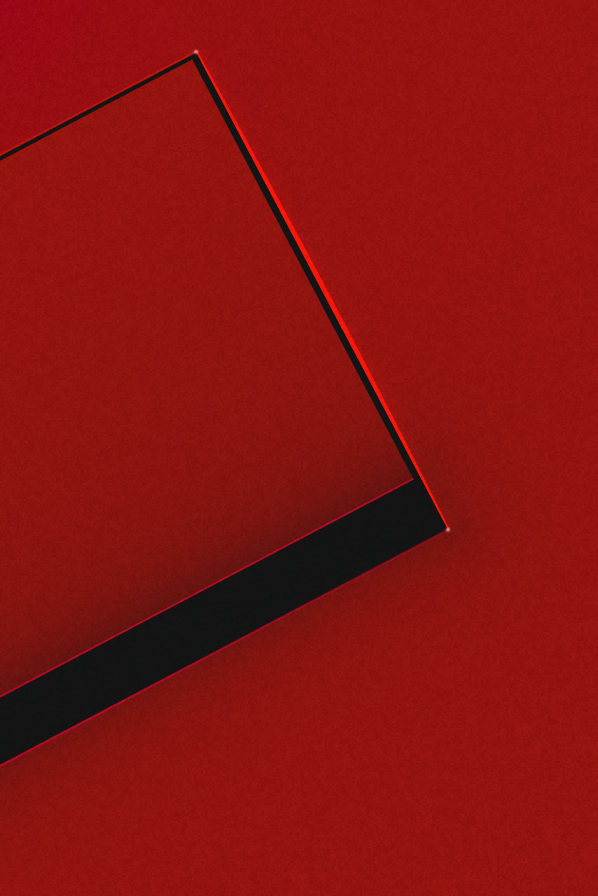
Give the GLSL for this background, as a Shadertoy shader.

```glsl
// Layout, in canvas heights
const vec2 CORNER = vec2(0.5000, 0.4089);    // lower right corner of the frame
const vec2 AXIS = vec2(-0.8845, -0.4665);    // direction of the lower edge
const float FRAME_LENGTH = 0.6029;
const float BAND_HEIGHT = 0.0683;
const float SIDE_WIDTH = 0.0077;
const float TOP_WIDTH = 0.0056;
const float SHADOW_REACH = 0.050;
const float SHADOW_DEPTH = 0.36;
const float GRAIN_CELLS = 512.0;
const float GRAIN_AMOUNT = 0.045;

// Palette
const vec3 WALL = vec3(0.585, 0.078, 0.058);
const vec3 PANEL = vec3(0.558, 0.078, 0.060);
const vec3 CRIMSON = vec3(0.610, 0.025, 0.090);
const vec3 SHADE = vec3(0.090, 0.080, 0.075);
const vec3 INK = vec3(0.078, 0.078, 0.078);
const vec3 HOT_RED = vec3(0.930, 0.090, 0.040);
const vec3 PINK_RED = vec3(0.760, 0.040, 0.150);
const vec3 SPARK = vec3(1.000, 0.680, 0.640);

float hash(vec2 cell) {
    vec3 q = fract(vec3(cell.xyx) * 0.1031);
    q += dot(q, q.yzx + 33.33);
    return fract((q.x + q.y) * q.z);
}

float valueNoise(vec2 p) {
    vec2 cell = floor(p);
    vec2 f = fract(p);
    f = f * f * (3.0 - 2.0 * f);
    float low = mix(hash(cell), hash(cell + vec2(1.0, 0.0)), f.x);
    float high = mix(hash(cell + vec2(0.0, 1.0)), hash(cell + 1.0), f.x);
    return mix(low, high, f.y);
}

// Antialiased coverage where the value is positive
float coverage(float inside, float pixel) {
    return clamp(0.5 + inside / pixel, 0.0, 1.0);
}

float stroke(float d, float halfWidth, float pixel) {
    return coverage(halfWidth - abs(d), pixel);
}

void mainImage(out vec4 fragColor, in vec2 fragCoord) {
    float pixel = 1.0 / iResolution.y;
    vec2 p = fragCoord * pixel;

    // Frame space: x runs left from the side edge, y up from the lower edge
    vec2 offset = p - CORNER;
    vec2 q = vec2(dot(offset, AXIS), dot(offset, vec2(AXIS.y, -AXIS.x)));
    float outer = min(q.x, min(q.y, FRAME_LENGTH - q.y));
    float inner = min(q.x - SIDE_WIDTH,
                      min(q.y - BAND_HEIGHT, FRAME_LENGTH - TOP_WIDTH - q.y));
    float outerMask = coverage(outer, pixel);
    float innerMask = coverage(inner, pixel);

    // Wall and panel, with a crimson tint in the upper left
    vec3 wall = mix(WALL, CRIMSON, exp(-5.0 * length(p - vec2(0.0, 1.0))));
    vec3 panel = mix(PANEL, WALL, smoothstep(0.15, 0.55, q.y));
    vec3 color = mix(wall, panel, innerMask);

    // Soft shadow around the lower band
    vec2 beyond = vec2(max(-q.x, 0.0), max(max(-q.y, q.y - BAND_HEIGHT), 0.0));
    float shadow = exp(-length(beyond) / SHADOW_REACH);
    shadow *= mix(0.7, 1.0, innerMask);
    color = mix(color, SHADE, SHADOW_DEPTH * shadow);

    // Dark frame
    color = mix(color, INK, outerMask * (1.0 - innerMask));

    // Lit side edge, widest along its middle
    float along = clamp(q.y / FRAME_LENGTH, 0.0, 1.0);
    float sideHalf = 0.0009 + 0.0018 * sin(3.14159 * along);
    float onSide = coverage(q.y, pixel) * coverage(FRAME_LENGTH - q.y, pixel);
    color = mix(color, HOT_RED, 0.92 * onSide * stroke(q.x + sideHalf, sideHalf, pixel));
    color.r += 0.10 * onSide * exp(-abs(q.x + sideHalf) / 0.005) * step(q.x, 0.0);

    // Thin rims on the top, the band and the lower edge
    float onFrame = coverage(q.x, pixel);
    float onPanel = coverage(q.x - SIDE_WIDTH, pixel);
    float leftward = smoothstep(0.0, 0.5, q.x);
    float topRim = onFrame * stroke(q.y - FRAME_LENGTH, 0.0011, pixel);
    float bandRim = onPanel * stroke(q.y - BAND_HEIGHT, 0.0010, pixel);
    float lowRim = onFrame * stroke(q.y, 0.0012, pixel);
    color = mix(color, HOT_RED, 0.65 * topRim);
    color = mix(color, PINK_RED, 0.90 * bandRim);
    color = mix(color, PINK_RED, mix(0.45, 0.85, leftward) * lowRim);

    // Sparks at the two outer corners
    float sparkDistance = min(length(q), length(q - vec2(0.0, FRAME_LENGTH)));
    color = mix(color, SPARK, 0.85 * exp(-pow(sparkDistance / 0.0022, 2.0)));

    // Fine grain, weaker on dark parts
    float grain = hash(floor(p * GRAIN_CELLS)) - 0.5;
    grain += 0.6 * (valueNoise(p * GRAIN_CELLS * 0.4) - 0.5);
    color += grain * GRAIN_AMOUNT * (0.25 + color.r) * vec3(1.0, 0.5, 0.5);

    fragColor = vec4(clamp(color, 0.0, 1.0), 1.0);
}
```
